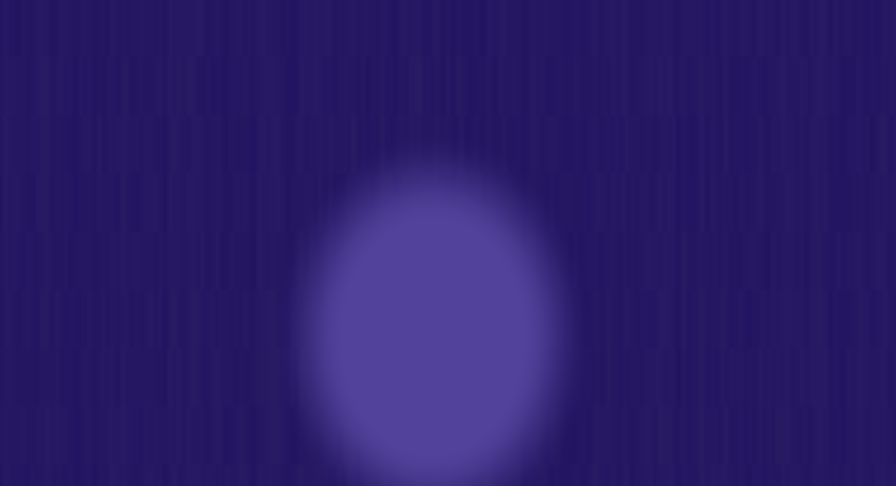
Reproduce this background procedurally as a Shadertoy shader.

```glsl
// A soft violet oval glow low on a deep indigo backdrop.
// Faint vertical streaks come from noise that is stretched along y and
// partly reseeded in each horizontal band; the glow covers them.
#define INDIGO vec3(0.148, 0.090, 0.387)
#define VIOLET vec3(0.325, 0.260, 0.612)
#define GLOW_CENTER vec2(0.483, 0.306)
#define GLOW_RADII vec2(0.141, 0.335)
#define GLOW_INNER 0.68
#define GLOW_OUTER 1.27
#define BAND_HEIGHT 0.12
#define STREAK_COUNT 190.0
#define STREAK_STRENGTH 0.030

float hash(vec2 p) {
    vec3 q = fract(vec3(p.xyx) * 0.1031);
    q += dot(q, q.yzx + 33.33);
    return fract((q.x + q.y) * q.z);
}

// Smooth noise along x, with an independent row for each seed
float streakNoise(float x, float seed) {
    float cell = floor(x);
    float blend = smoothstep(0.0, 1.0, fract(x));
    return mix(hash(vec2(cell, seed)), hash(vec2(cell + 1.0, seed)), blend);
}

// Long streaks mixed with short ones that change from band to band
float streaks(vec2 uv) {
    float x = uv.x * STREAK_COUNT;
    float level = (1.0 - uv.y) / BAND_HEIGHT;
    float band = floor(level);
    float edge = smoothstep(0.94, 1.0, fract(level));
    float longStreak = streakNoise(x * 0.8, 71.0) - 0.5;
    float shortStreak = mix(streakNoise(x, band + 5.0),
                            streakNoise(x, band + 6.0), edge) - 0.5;
    return 0.5 * longStreak + 0.5 * shortStreak;
}

// Oval falloff: 1 in the core, 0 outside
float ovalGlow(vec2 uv) {
    float radius = length((uv - GLOW_CENTER) / GLOW_RADII);
    return 1.0 - smoothstep(GLOW_INNER, GLOW_OUTER, radius);
}

void mainImage(out vec4 fragColor, in vec2 fragCoord) {
    vec2 uv = fragCoord / iResolution.xy;
    float glow = ovalGlow(uv);

    // Streaks shift red and green more than blue
    vec3 streakTint = vec3(1.0, 1.0, 0.35) * STREAK_STRENGTH;
    vec3 backdrop = INDIGO + streakTint * streaks(uv);

    fragColor = vec4(mix(backdrop, VIOLET, glow), 1.0);
}
```
